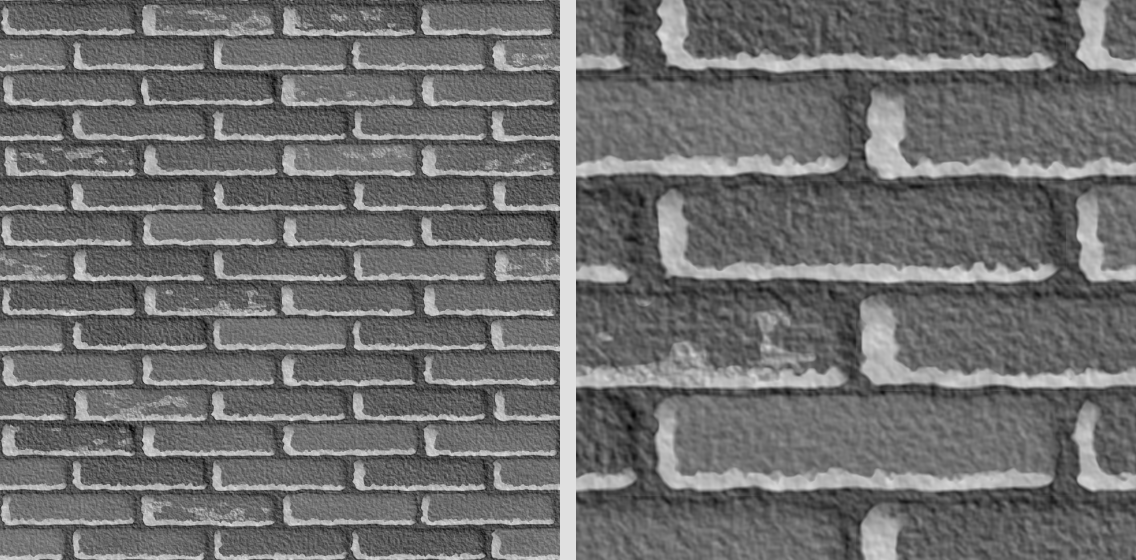
Left, the full canvas; right, a detail of the centre.
Write a WebGL 2 fragment shader that draws this texture.

```glsl
#version 300 es
precision highp float;
// Grey wall of long, worn bricks in running bond, lit from the lower left.

#define COLS 4.0
#define ROWS 16.0
#define HALF_SIZE vec2(1.91, 0.445)
#define LEFT_RIM 0.27
#define BOTTOM_RIM 0.15
#define WOBBLE 0.09
#define GRAIN 0.22
#define MORTAR 0.32
#define RIM_LIGHT 0.74
#define ROW_SHIFT 0.06

uniform vec2 u_resolution;
out vec4 fragColor;

float hash(vec2 p) {
  vec3 q = fract(p.xyx * 0.1031);
  q += dot(q, q.yzx + 33.33);
  return fract((q.x + q.y) * q.z);
}

// Value noise that wraps after one canvas; freq holds whole numbers.
float noise(vec2 uv, vec2 freq) {
  vec2 g = uv * freq, i = floor(g), f = fract(g);
  f = f * f * (3.0 - 2.0 * f);
  vec2 a = mod(i, freq), b = mod(i + 1.0, freq);
  vec2 salt = freq.yx * 0.37;
  return mix(mix(hash(a + salt), hash(vec2(b.x, a.y) + salt), f.x),
             mix(hash(vec2(a.x, b.y) + salt), hash(b + salt), f.x), f.y);
}

float roundBox(vec2 p, vec2 halfSize, float radius) {
  vec2 q = abs(p) - halfSize + radius;
  return length(max(q, 0.0)) + min(max(q.x, q.y), 0.0) - radius;
}

// Sandy relief: slope of fine noise along the light direction.
float relief(vec2 uv, float freq) {
  vec2 stepToLight = vec2(-0.45, -0.45) / freq;
  return noise(uv, vec2(freq)) - noise(uv + stepToLight, vec2(freq));
}

void main() {
  vec2 uv = gl_FragCoord.xy / u_resolution;
  float soft = max(ROWS / u_resolution.y, 0.025);

  // Brick cell: even rows move by half a brick.
  vec2 g = uv * vec2(COLS, ROWS) + vec2(0.0, ROW_SHIFT);
  float row = mod(floor(g.y), ROWS);
  g.x += 0.5 * (1.0 - mod(row, 2.0));
  vec2 id = vec2(mod(floor(g.x), COLS), row);
  float tone = hash(id + 3.7);
  float slope = hash(id + 17.3);
  float wear = hash(id + 41.9);
  vec2 p = (fract(g) - 0.5) * vec2(ROWS / COLS, 1.0);
  p += (vec2(slope, wear) - 0.5) * vec2(0.1, 0.03);

  // Uneven outlines.
  float coarse = noise(uv, vec2(48.0, 64.0)) - 0.5;
  float ragged = noise(uv, vec2(150.0)) - 0.5;
  float fine = noise(uv, vec2(320.0)) - 0.5;
  vec2 w = p + WOBBLE * vec2(ragged, 0.55 * coarse + 0.3 * ragged);
  float body = roundBox(w, HALF_SIZE, 0.2);

  // Raised face, set back from the lit left and bottom rims.
  vec2 lo = -HALF_SIZE + vec2(LEFT_RIM * (0.65 + 0.7 * wear), BOTTOM_RIM);
  vec2 hi = HALF_SIZE - vec2(0.09, 0.03);
  vec2 v = w + WOBBLE * vec2(coarse, 0.9 * ragged + 0.5 * fine);
  float face = roundBox(v - 0.5 * (lo + hi), 0.5 * (hi - lo), 0.16);
  vec2 outward = v - clamp(v, lo + 0.16, hi - 0.16);
  outward /= length(outward) + 0.001;
  float lit = smoothstep(0.0, 0.55, dot(outward, vec2(-0.6, -0.8)));
  float rim = smoothstep(-0.02, 0.045, face);

  // Fine grain shared by mortar and bricks.
  float grain = relief(uv, 230.0) + 0.7 * relief(uv, 410.0);
  float patches = noise(uv, vec2(14.0, 30.0)) - 0.5;

  // Mortar, darker in the crevices beside bricks.
  float mortar = MORTAR + 0.05 * coarse + 0.9 * GRAIN * grain;
  mortar -= 0.09 * (1.0 - smoothstep(0.0, 0.07, body));

  // Brick face with a soft slope falling away at the upper right.
  float brick = mix(0.345, 0.455, tone) + 0.05 * patches;
  brick += GRAIN * mix(1.0, 0.6, tone) * grain + 0.04 * fine;
  float round_ = roundBox(w + vec2(0.06, 0.03), HALF_SIZE, 0.4);
  float away = smoothstep(0.0, 0.5, w.y + 0.25 * w.x);
  float fall = smoothstep(-0.2, 0.08, round_) * away;
  brick -= fall * mix(0.16, 0.05, tone) * (0.6 + 0.6 * slope);
  brick -= 0.06 * rim * (1.0 - lit);

  // Bright rim, fading toward the top of the left side.
  float glow = RIM_LIGHT + 0.08 * coarse + 0.12 * ragged + 0.1 * grain;
  glow -= 0.16 * smoothstep(0.0, 0.4, w.y);
  brick = mix(brick, glow, rim * lit);

  // A few chipped bricks with pale scars.
  float scar = noise(uv, vec2(40.0, 90.0)) + 0.4 * ragged;
  float chipped = step(0.9, wear) * smoothstep(0.62, 0.8, scar);
  brick = mix(brick, 0.63 + 0.3 * grain, 0.75 * chipped * (1.0 - fall));

  float cover = 1.0 - smoothstep(-soft, soft, body);
  fragColor = vec4(vec3(mix(mortar, brick, cover)), 1.0);
}
```
